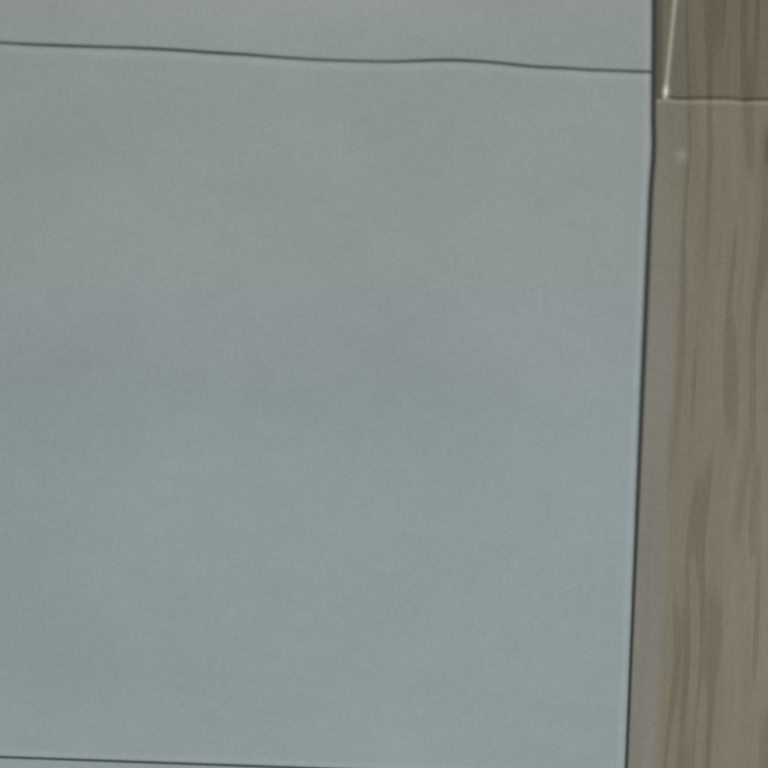
Write a Shadertoy shader that draws this texture.

```glsl
#define PANEL_TOP vec3(0.548, 0.580, 0.566)
#define PANEL_LOW vec3(0.548, 0.593, 0.600)
#define WOOD_DARK vec3(0.415, 0.400, 0.340)
#define WOOD_LIGHT vec3(0.510, 0.485, 0.425)
#define STRIP_COLOR vec3(0.490, 0.485, 0.450)
#define SEAM_COLOR vec3(0.225, 0.235, 0.225)
#define JOINT_Y 0.871
#define STRIP_WIDTH 0.042
#define MOTTLE 0.035
#define GRAIN 0.018

float hash(vec2 p) {
    vec3 q = fract(vec3(p.xyx) * 0.1031);
    q += dot(q, q.yzx + 33.33);
    return fract((q.x + q.y) * q.z);
}

float noise(vec2 p) {
    vec2 cell = floor(p), f = fract(p);
    f = f * f * (3.0 - 2.0 * f);
    return mix(mix(hash(cell), hash(cell + vec2(1, 0)), f.x),
               mix(hash(cell + vec2(0, 1)), hash(cell + vec2(1, 1)), f.x), f.y);
}

float fbm(vec2 p) {
    float sum = 0.0, amp = 0.5;
    for (int i = 0; i < 4; i++) {
        sum += amp * noise(p);
        p = mat2(0.8, -0.6, 0.6, 0.8) * p * 2.1 + 7.3;
        amp *= 0.5;
    }
    return sum / 0.9375;
}

// Soft line profile around a signed distance
float line(float d, float width) {
    return exp(-d * d / (width * width));
}

// Right border of the panel, bending upright near the top
float edgeX(float y) {
    return min(0.8155 + 0.0425 * y, 0.8435 + 0.0085 * y)
         + 0.0015 * line(y - 0.80, 0.03);
}

float topSeamY(float x) {
    float y = 0.944 - 0.037 * x - 0.006 * smoothstep(0.15, 0.45, x);
    y += 0.005 * smoothstep(0.49, 0.60, x) - 0.005 * smoothstep(0.62, 0.72, x);
    return y + 0.0015 * (noise(vec2(x * 22.0, 3.0)) - 0.5);
}

vec3 panel(vec2 uv) {
    vec3 color = mix(PANEL_LOW, PANEL_TOP, smoothstep(0.25, 1.0, uv.y));
    color += MOTTLE * (fbm(uv * vec2(4.0, 6.0) + 2.0) - 0.5);
    color += 0.012 * (fbm(uv * vec2(24.0, 38.0)) - 0.5);
    color -= 0.012 * (1.0 - smoothstep(0.0, 0.3, uv.x));
    color += vec3(0.012, 0.008, 0.004) * smoothstep(0.92, 1.0, uv.y);

    // Horizontal seams with a lit lower lip
    float d = uv.y - topSeamY(uv.x);
    float depth = 0.65 + 0.25 * noise(vec2(uv.x * 14.0, 8.0));
    color = mix(color, SEAM_COLOR + 0.08, depth * line(d, 0.0028));
    color += 0.022 * line(d + 0.008, 0.005);
    d = uv.y - (0.0143 - 0.036 * uv.x);
    color = mix(color, SEAM_COLOR, 0.75 * line(d, 0.0020));
    color += 0.02 * line(d - 0.006, 0.004);
    return color;
}

vec3 wood(vec2 uv, float offset) {
    // Long fibres, gently warped along their length
    float warp = 0.012 * (noise(vec2(offset * 18.0, uv.y * 7.0)) - 0.5);
    float fibre = offset + warp;
    float broad = fbm(vec2(fibre * 45.0, uv.y * 3.5));
    float fine = fbm(vec2(fibre * 170.0, uv.y * 9.0 + 4.0));
    vec3 color = mix(WOOD_DARK, WOOD_LIGHT, 0.15 + 0.45 * broad + 0.35 * fine);
    float streak = smoothstep(0.60, 0.82, noise(vec2(fibre * 110.0, uv.y * 6.0)));
    color -= 0.035 * streak;
    color += 0.02 * smoothstep(0.75, 0.35, uv.y) * smoothstep(0.07, 0.14, offset);

    // Smooth strip beside the panel
    float strip = 1.0 - smoothstep(STRIP_WIDTH - 0.010, STRIP_WIDTH + 0.006, offset);
    vec3 stripColor = STRIP_COLOR - vec3(0.025, 0.03, 0.045) * smoothstep(0.5, 0.9, uv.y);
    color = mix(color, stripColor + 0.03 * (broad - 0.5), 0.85 * strip);

    // Upper board, its shaded gap and pale rim
    float jointY = JOINT_Y - 0.025 * (uv.x - 0.87) + 0.002 * (noise(vec2(uv.x * 60.0, 1.0)) - 0.5);
    float d = uv.y - jointY;
    float above = smoothstep(-0.002, 0.002, d);
    color -= 0.045 * above;
    color = mix(color, vec3(0.31, 0.31, 0.28), 0.7 * above * (1.0 - smoothstep(0.007, 0.015, offset)));
    float rim = uv.x - (0.866 + 0.10 * max(d, 0.0));
    color += 0.17 * above * line(rim, 0.0035);
    color -= 0.07 * line(d - 0.003, 0.0025) * smoothstep(0.012, 0.025, offset);
    color += 0.05 * line(d + 0.003, 0.003);

    // Small glints at the corner and below it
    color += 0.22 * line(length((uv - vec2(0.867, 0.881)) * vec2(1.0, 0.7)), 0.005);
    color += 0.07 * line(length(uv - vec2(0.888, 0.798)), 0.008);
    color -= 0.09 * line(uv.x - 1.0, 0.006) * line(uv.y - 0.81, 0.03);
    return color;
}

void mainImage(out vec4 fragColor, in vec2 fragCoord) {
    vec2 uv = fragCoord / iResolution.xy;
    float offset = uv.x - edgeX(uv.y);
    vec3 color = mix(panel(uv), wood(uv, offset), smoothstep(-0.0015, 0.0015, offset));

    // Dark vertical seam, thinner toward the bottom
    float width = mix(0.0026, 0.0038, smoothstep(0.1, 0.6, uv.y));
    color += 0.025 * line(offset + 0.009, 0.004);
    color = mix(color, SEAM_COLOR, 0.92 * line(offset, width));

    color += GRAIN * (noise(uv * 260.0) - 0.5);
    fragColor = vec4(clamp(color, 0.0, 1.0), 1.0);
}
```
